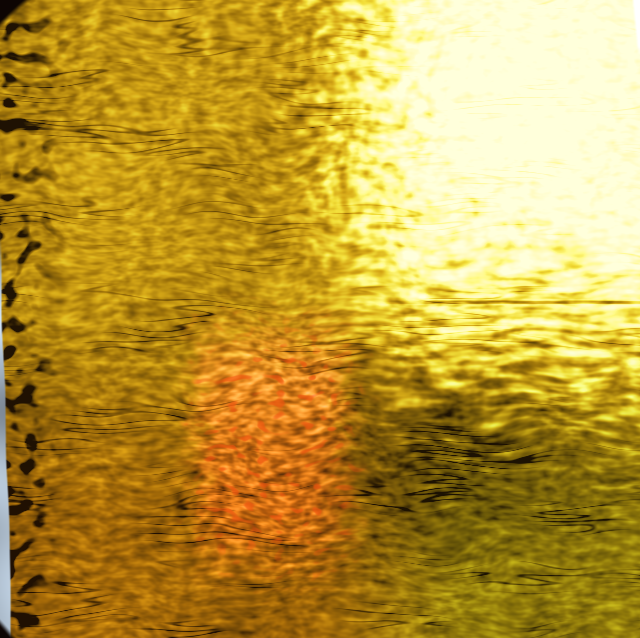
Write a Shadertoy shader that draws this texture.

```glsl
// Crinkled gold foil with a bright reflected glow, horizontal ripples and an ember-coloured patch.

const int SHADES = 8;
const vec3 GOLD[SHADES] = vec3[SHADES](
    vec3(0.12, 0.07, 0.01), vec3(0.43, 0.31, 0.03), vec3(0.63, 0.46, 0.04),
    vec3(0.84, 0.66, 0.09), vec3(0.95, 0.87, 0.22), vec3(1.00, 0.98, 0.52),
    vec3(1.00, 0.98, 0.73), vec3(1.00, 1.00, 0.86));
const vec3 EMBER_RED   = vec3(0.93, 0.33, 0.06);
const vec3 EMBER_TINT  = vec3(1.10, 0.86, 1.50);
const vec3 BROWN_TINT  = vec3(1.04, 0.91, 0.80);
const vec3 OLIVE_TINT  = vec3(0.90, 1.04, 1.00);
const vec3 BACKDROP    = vec3(0.66, 0.72, 0.78);
const vec3 CORNER_DARK = vec3(0.05, 0.02, 0.01);

const vec2 DIMPLE_FREQ = vec2(36.0, 44.0);   // roundish dents
const vec2 STREAK_FREQ = vec2(15.0, 66.0);   // long ripples
const vec2 GRAIN_FREQ  = vec2(42.0, 92.0);   // fine crinkles
const vec2 CREASE_FREQ = vec2(7.0, 80.0);    // thin dark folds
const float RELIEF = 1.35;                   // ripple contrast, in shades
const float GLOW_GAIN = 4.0;                 // glow strength, in shades

vec2 hashGradient(vec2 cell) {
    vec3 h = fract(cell.xyx * vec3(0.1031, 0.1030, 0.0973));
    h += dot(h, h.yzx + 33.33);
    float angle = 6.28318 * fract((h.x + h.y) * h.z);
    return vec2(cos(angle), sin(angle));
}

// Gradient noise, roughly -1 to 1
float noise(vec2 p) {
    vec2 i = floor(p), f = p - i;
    vec2 u = f * f * f * (f * (f * 6.0 - 15.0) + 10.0);
    vec2 e = vec2(1.0, 0.0);
    float a = dot(hashGradient(i), f);
    float b = dot(hashGradient(i + e.xy), f - e.xy);
    float c = dot(hashGradient(i + e.yx), f - e.yx);
    float d = dot(hashGradient(i + e.xx), f - e.xx);
    return 1.5 * mix(mix(a, b, u.x), mix(c, d, u.x), u.y);
}

float roughNoise(vec2 p) {
    return noise(p) + 0.5 * noise(p * 2.03 + 17.3);
}

// Soft elliptical spot, 1 at its centre
float spot(vec2 p, vec2 centre, vec2 radius) {
    vec2 d = (p - centre) / radius;
    return exp(-dot(d, d));
}

// Light source mirrored in the upper right
float glow(vec2 p) {
    float side = smoothstep(0.43, 0.72, p.x);
    float height = smoothstep(0.29, 0.70, p.y + 0.12 * (p.x - 0.7));
    return side * height;
}

vec3 goldRamp(float shade) {
    float s = clamp(shade, 0.0, float(SHADES - 1) - 0.001);
    int i = int(s);
    return mix(GOLD[i], GOLD[i + 1], fract(s));
}

void mainImage(out vec4 fragColor, in vec2 fragCoord) {
    vec2 uv = fragCoord / iResolution.xy;

    // Surface relief: dents above, stretched ripples below
    vec2 bend = 0.012 * vec2(noise(uv * 9.0), noise(uv * 8.0 + 41.0));
    vec2 p = uv + bend;
    float dimple = roughNoise(p * DIMPLE_FREQ);
    float streak = roughNoise(p * STREAK_FREQ + 5.0);
    float grain = roughNoise(p * GRAIN_FREQ + 90.0);
    float stretched = smoothstep(0.82, 0.52, uv.y);
    float ripple = mix(dimple, streak, 0.15 + 0.75 * stretched);

    // Large-scale light and shade
    float shade = mix(1.85, 2.65, smoothstep(0.15, 0.65, uv.y));
    shade -= 0.95 * spot(uv, vec2(0.70, 0.29), vec2(0.22, 0.15));
    shade += 0.35 * spot(uv, vec2(0.95, 0.10), vec2(0.20, 0.13));
    shade += 0.35 * noise(uv * vec2(4.0, 7.0));
    shade += RELIEF * (0.45 * ripple + 0.55 * grain);
    shade += GLOW_GAIN * glow(uv + vec2(0.08 * dimple, 0.17 * ripple));
    shade += 0.8 * spot(uv, vec2(0.82, 0.84), vec2(0.17, 0.18));

    // Thin horizontal folds and one long crease
    float fold = 1.0 - smoothstep(0.0, 0.16, abs(noise(p * CREASE_FREQ)));
    float foldArea = smoothstep(0.0, 0.45, noise(uv * vec2(5.0, 16.0) + 8.0));
    shade -= 1.5 * fold * foldArea;
    float crease = abs(uv.y - 0.526 - 0.1 * bend.y);
    shade -= 2.6 * smoothstep(0.004, 0.001, crease) * smoothstep(0.55, 0.75, uv.x);

    // Crumpled left margin
    float margin = smoothstep(0.13, 0.0, uv.x);
    float dent = smoothstep(0.05, 0.5, noise(p * vec2(34.0, 42.0) + 60.0));
    shade -= margin * (0.35 + 3.0 * dent);

    // Ember patch breaks up along the ripples
    vec2 shaken = uv + vec2(0.025 * dimple, 0.03 * streak);
    float ember = smoothstep(0.27, 0.35, shaken.x) * smoothstep(0.58, 0.50, shaken.x)
                * smoothstep(0.05, 0.22, shaken.y) * smoothstep(0.54, 0.40, shaken.y);
    shade += ember * (0.6 + 0.7 * grain);

    // Colour
    vec3 color = goldRamp(shade);
    float low = smoothstep(0.50, 0.15, uv.y);
    vec3 lowTint = mix(BROWN_TINT, OLIVE_TINT, smoothstep(0.45, 0.75, uv.x));
    color *= mix(vec3(1.0), lowTint, low);
    color *= mix(vec3(1.0), EMBER_TINT, ember);
    float spark = smoothstep(0.25, 0.65, noise(p * vec2(45.0, 75.0) + 130.0));
    color = mix(color, EMBER_RED, 0.7 * ember * spark);

    // Backdrop past the left edge, dark rounded corners, pale top-right corner
    float edge = 0.002 + 0.014 * smoothstep(0.62, 0.05, uv.y) + 0.15 * bend.x;
    color = mix(color, BACKDROP * (1.0 + 0.35 * noise(uv * 7.0)),
                smoothstep(edge + 0.002, edge - 0.002, uv.x) * smoothstep(0.64, 0.56, uv.y));
    float corner = min(uv.x + 1.0 - uv.y - 0.045, uv.x + uv.y - 0.025) + bend.x;
    color = mix(color, CORNER_DARK, smoothstep(0.008, -0.008, corner));
    float pale = smoothstep(0.986, 0.992, uv.x - 0.1 * (1.0 - uv.y)) * smoothstep(0.91, 0.93, uv.y);
    color = mix(color, vec3(1.0), pale);

    fragColor = vec4(clamp(color, 0.0, 1.0), 1.0);
}
```
